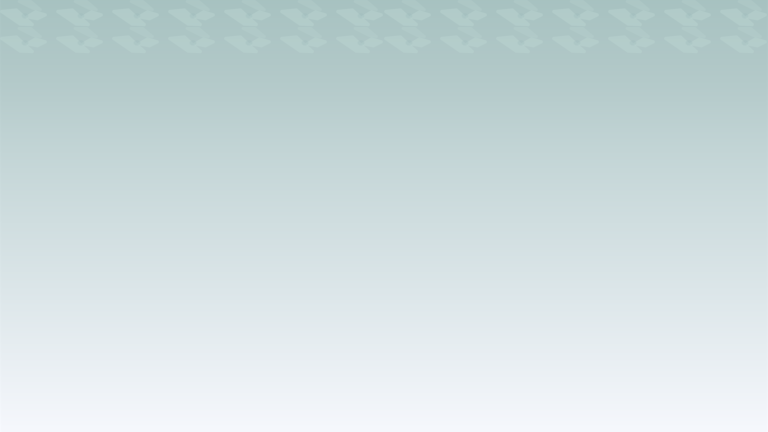
Give the GLSL for this background, as a WebGL 2 fragment shader.

```glsl
#version 300 es
precision highp float;
// A smooth vertical gradient from sage teal to pale lavender white,
// with two rows of faint folded petals repeated along the top edge.
// Petals are rounded quad distances inside a tiled cell.

uniform vec2 u_resolution;
out vec4 outColor;

const vec2 DESIGN = vec2(16.0, 9.0);        // canvas in layout units
const vec2 CELL = vec2(1.1667, 0.5625);     // one petal cluster
const vec3 TOP_COLOR = vec3(0.655, 0.760, 0.755);
const vec3 BOTTOM_COLOR = vec3(0.963, 0.970, 0.990);
const vec3 PETAL_TINT = vec3(0.735, 0.835, 0.820);
const vec3 SHADE_TINT = vec3(0.600, 0.720, 0.725);

float segmentDistance(vec2 p, vec2 a, vec2 b) {
    vec2 ab = b - a;
    return length(p - a - ab * clamp(dot(p - a, ab) / dot(ab, ab), 0.0, 1.0));
}

float cross2(vec2 a, vec2 b) {
    return a.x * b.y - a.y * b.x;
}

// Signed distance to a triangle, negative inside.
float triangleDistance(vec2 p, vec2 a, vec2 b, vec2 c) {
    float edge = min(segmentDistance(p, a, b),
                 min(segmentDistance(p, b, c), segmentDistance(p, c, a)));
    vec3 side = vec3(cross2(b - a, p - a), cross2(c - b, p - b), cross2(a - c, p - c));
    bool inside = all(greaterThan(side, vec3(0.0))) || all(lessThan(side, vec3(0.0)));
    return inside ? -edge : edge;
}

float coverage(float distance, float radius, float softness) {
    return 1.0 - smoothstep(-softness, softness, distance - radius);
}

// Petal quad made of two triangles that share a diagonal.
float petalDistance(vec2 p, vec2 tip, vec2 shoulder, vec2 toe, vec2 heel) {
    return min(triangleDistance(p, tip, shoulder, toe),
               triangleDistance(p, tip, toe, heel));
}

// Paint one cluster; p is measured right and down from its corner.
vec3 paintCluster(vec3 color, vec2 p, float softness) {
    float wing = petalDistance(p, vec2(0.04, 0.24), vec2(0.34, 0.21),
                               vec2(0.67, 0.51), vec2(0.42, 0.50));
    float lobe = petalDistance(p, vec2(0.57, 0.35), vec2(0.74, 0.25),
                               vec2(0.94, 0.31), vec2(0.78, 0.39));
    float crest = petalDistance(p, vec2(0.40, 0.03), vec2(0.64, 0.03),
                                vec2(0.84, 0.20), vec2(0.70, 0.18));
    float heart = length((p - vec2(0.52, 0.33)) * vec2(0.8, 1.0));
    color = mix(color, PETAL_TINT, 0.28 * coverage(crest, 0.03, softness));
    color = mix(color, PETAL_TINT, 0.46 * coverage(wing, 0.035, softness));
    color = mix(color, PETAL_TINT, 0.46 * coverage(lobe, 0.035, softness));
    return mix(color, SHADE_TINT, 0.26 * coverage(heart, 0.055, softness));
}

// The strip restarts at the canvas centre and holds two rows.
vec3 paintBorder(vec3 color, vec2 p, float softness) {
    float stripX = mod(p.x, DESIGN.x * 0.5);
    vec2 local = mod(vec2(stripX, p.y), CELL);
    vec3 painted = paintCluster(color, local, softness);
    float rows = 1.0 - smoothstep(-softness, softness, p.y - 2.0 * CELL.y);
    return mix(color, painted, rows);
}

// Vertical ramp with a gentle darker swell below the border.
vec3 backdrop(float depth) {
    float swell = (depth - 0.18) / 0.11;
    return mix(TOP_COLOR, BOTTOM_COLOR, depth) - 0.010 * exp(-swell * swell);
}

void main() {
    vec2 uv = gl_FragCoord.xy / u_resolution;
    vec2 p = vec2(uv.x, 1.0 - uv.y) * DESIGN;
    float softness = 0.8 * DESIGN.y / u_resolution.y;

    vec3 color = paintBorder(backdrop(1.0 - uv.y), p, softness);

    // Thin pale rim on both sides.
    float rim = min(p.x, DESIGN.x - p.x);
    color += 0.010 * (1.0 - smoothstep(0.0, 0.04, rim));

    outColor = vec4(color, 1.0);
}
```
